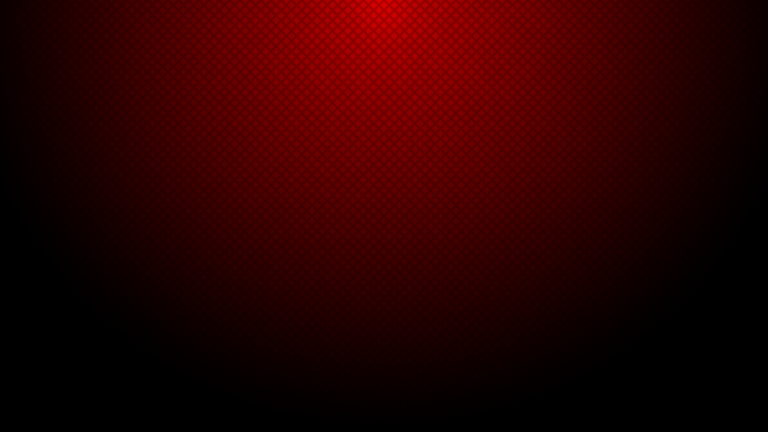
Write a Shadertoy shader that draws this background.

```glsl
#define GLOW_COLOR vec3(1.0, 0.003, 0.003)
#define GLOW_LEVEL 0.71
#define GLOW_RADIUS 1.0
#define GLOW_FALLOFF 1.25
#define CORE_LEVEL 0.06
#define CORE_RADIUS 0.07
#define CELLS 42.0
#define LINE_WIDTH 0.10
#define LINE_DEPTH 0.16
#define STUD_GAIN 0.10
#define GRAIN 0.05

float hash(vec2 p) {
    return fract(sin(dot(p, vec2(127.1, 311.7))) * 43758.5453);
}

// Light spreading down from the middle of the top edge
float glow(vec2 p) {
    float d = length(p - vec2(0.0, 1.0));
    float halo = pow(max(1.0 - d / GLOW_RADIUS, 0.0), GLOW_FALLOFF);
    return GLOW_LEVEL * halo + CORE_LEVEL * exp(-d * d / (CORE_RADIUS * CORE_RADIUS));
}

// Diagonal lattice of dark seams with a soft stud in each diamond
float weave(vec2 p) {
    vec2 diagonal = CELLS * vec2(p.x + p.y, p.x - p.y);
    vec2 toSeam = abs(fract(diagonal + 0.5) - 0.5);
    float blur = 1.4142 * CELLS / iResolution.y;
    float seam = 1.0 - smoothstep(LINE_WIDTH - 0.5 * blur, LINE_WIDTH + 0.5 * blur,
                                  min(toSeam.x, toSeam.y));
    float stud = 1.0 - smoothstep(0.1, 0.4, length(toSeam - 0.5));
    float grain = hash(floor(diagonal)) - 0.5;
    return 1.03 - LINE_DEPTH * seam + STUD_GAIN * stud + GRAIN * grain;
}

void mainImage(out vec4 fragColor, in vec2 fragCoord) {
    // Height runs from 0 to 1, x is zero at the centre
    vec2 p = (fragCoord - vec2(0.5 * iResolution.x, 0.0)) / iResolution.y;
    vec3 color = GLOW_COLOR * glow(p) * weave(p);

    // Fine dither against banding
    color.r += (hash(fragCoord) - 0.5) / 255.0;
    fragColor = vec4(clamp(color, 0.0, 1.0), 1.0);
}
```
